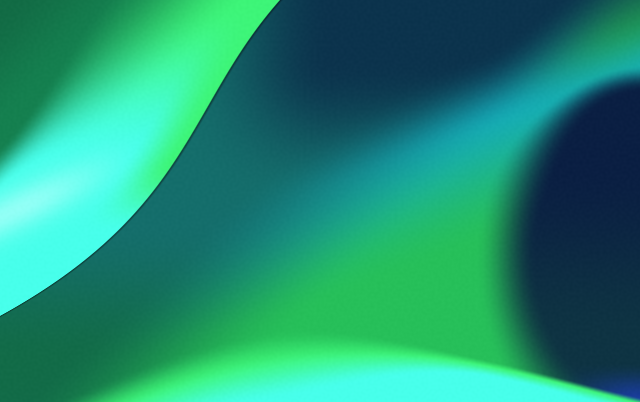
A WebGL 1 fragment shader for this background:

```glsl
precision highp float;
// Glowing silk-like backdrop: a teal field with a diagonal light beam, a soft
// dark orb, a bright ribbon at the left and a bright wave along the bottom.
// Each layer is a signed distance to a curve, blended with smooth ramps.
uniform vec2 u_resolution;

const vec3 PINE  = vec3(0.07, 0.42, 0.28);
const vec3 TEAL  = vec3(0.08, 0.43, 0.42);
const vec3 NAVY  = vec3(0.045, 0.20, 0.30);
const vec3 GREEN = vec3(0.15, 0.75, 0.35);
const vec3 AZURE = vec3(0.08, 0.67, 0.73);
const vec3 LIME  = vec3(0.24, 0.96, 0.47);
const vec3 CYAN  = vec3(0.28, 1.00, 0.92);
const vec3 PALE  = vec3(0.62, 1.00, 0.97);

// Descending ramp: 1 below lo, 0 above hi
float fall(float lo, float hi, float x) {
  return 1.0 - smoothstep(lo, hi, x);
}

vec2 gradientAt(vec2 cell) {
  float h = fract(sin(dot(cell, vec2(127.1, 311.7))) * 43758.5);
  return vec2(cos(6.2832 * h), sin(6.2832 * h));
}

float gradientNoise(vec2 p) {
  vec2 i = floor(p), f = fract(p);
  vec2 s = f * f * f * (f * (f * 6.0 - 15.0) + 10.0);
  vec2 e = vec2(1.0, 0.0);
  float a = dot(gradientAt(i), f);
  float b = dot(gradientAt(i + e.xy), f - e.xy);
  float c = dot(gradientAt(i + e.yx), f - e.yx);
  float d = dot(gradientAt(i + e.xx), f - e.xx);
  return mix(mix(a, b, s.x), mix(c, d, s.x), s.y);
}

// Teal field, dark upper area and the beam that turns from azure to green
vec3 fieldColor(vec2 uv) {
  vec3 col = mix(PINE, TEAL, smoothstep(0.1, 0.45, uv.y));
  float shade = smoothstep(0.28, 0.52, uv.x) * smoothstep(0.5, 0.85, uv.y);
  col = mix(col, NAVY, shade);

  float above = uv.y - (0.595 + 0.587 * (uv.x - 0.456));
  float corner = smoothstep(0.75, 1.0, uv.x);
  float start = 0.03 + 0.65 * uv.y;
  float light = fall(-0.10, 0.10 + 0.14 * corner, above);
  light *= smoothstep(start, start + 0.32, uv.x);
  vec3 beam = mix(GREEN, AZURE, smoothstep(-0.38, -0.03, above));
  beam = mix(beam, GREEN, corner * smoothstep(-0.12, 0.06, above));
  return mix(col, beam, light);
}

// Dark ellipse: crisp near its top, diffuse on its left flank
vec3 addOrb(vec3 col, vec2 uv) {
  float dist = length((uv - vec2(1.009, 0.357)) / vec2(0.224, 0.456)) - 1.0;
  float soft = mix(0.24, 0.07, smoothstep(0.5, 0.85, uv.y));
  vec3 orb = mix(vec3(0.055, 0.20, 0.26), vec3(0.04, 0.12, 0.26),
                 smoothstep(0.15, 0.6, uv.y));
  float blue = smoothstep(0.85, 1.0, uv.x) * fall(0.0, 0.1, uv.y);
  orb = mix(orb, vec3(0.10, 0.24, 0.62), blue);
  return mix(col, orb, fall(-soft, soft * 0.8, dist));
}

// Bright hump along the bottom with a green rim
vec3 addWave(vec3 col, vec2 uv) {
  float x = uv.x - 0.53;
  float x2 = x * x;
  float crest = 0.134 - mix(1.15, 0.8, step(0.0, x)) * x2 + 0.9 * x2 * x2;
  float depth = crest - uv.y;
  float right = smoothstep(0.4, 0.78, uv.x);
  float soft = mix(0.055, 0.010, right);
  float core = smoothstep(0.0, mix(0.12, 0.03, right), depth);
  vec3 wave = mix(LIME, CYAN, core);
  return mix(col, wave, smoothstep(-soft, soft * 0.7, depth));
}

// Left ribbon: dark green fold, lime rim, cyan belly and a pale streak
vec3 ribbonColor(vec2 uv, float inset) {
  float below = 0.575 + 1.5 * uv.x - uv.y;
  float soft = mix(0.06, 0.20, smoothstep(0.0, 0.2, uv.x));
  float lit = smoothstep(-soft, soft * 0.8, below);
  float rim = mix(1.0, smoothstep(0.0, 0.08, inset),
                  smoothstep(0.42, 0.6, uv.y));
  vec3 glow = mix(LIME, CYAN, fall(0.6, 1.0, uv.y) * rim);
  float across = (uv.y - 0.46 - 0.7 * uv.x) / 0.055;
  float streak = exp(-across * across) * fall(0.03, 0.24, uv.x);
  glow = mix(glow, PALE, 0.85 * streak);
  vec3 fold = mix(vec3(0.07, 0.42, 0.27), vec3(0.08, 0.50, 0.31),
                  smoothstep(-0.4, -0.1, below));
  return mix(fold, glow, lit);
}

void main() {
  vec2 uv = gl_FragCoord.xy / u_resolution;
  float pixel = 1.0 / u_resolution.x;

  vec3 col = addOrb(fieldColor(uv), uv);
  col = addWave(col, uv);

  // S-shaped ribbon edge with a thin dark outline
  float t = (uv.y - 0.214) / 0.786;
  float edge = 0.4375 * t + 0.46 * t * (1.0 - t) * (1.0 - t);
  float inset = edge - uv.x;
  col *= 1.0 - 0.45 * fall(0.0, 0.006, abs(inset));
  col = mix(col, ribbonColor(uv, inset), smoothstep(-pixel, pixel, inset));

  // Fine surface grain
  col += 0.012 * gradientNoise(uv * vec2(190.0, 120.0));
  gl_FragColor = vec4(clamp(col, 0.0, 1.0), 1.0);
}
```
